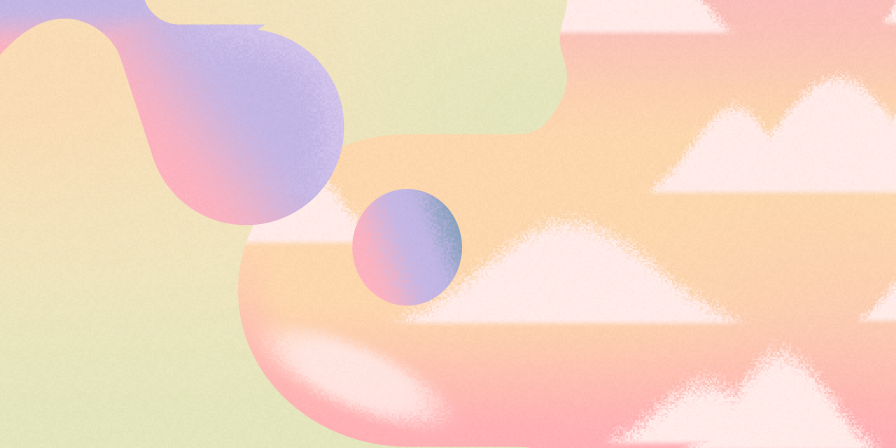
Give the GLSL for this background, as a Shadertoy shader.

```glsl
// Pastel dreamscape: a peach sky seen through a liquid window, with soft
// flat-based clouds, a drooping lavender drop and a small grainy ball.
// Shapes are distance functions; cloud tops are bell curves with sine-hash grain.

const float CANVAS_HEIGHT = 384.0; // design units per canvas height, y runs down

const vec3 CREAM = vec3(0.94, 0.90, 0.75);
const vec3 SAGE = vec3(0.895, 0.90, 0.74);
const vec3 APRICOT = vec3(0.98, 0.86, 0.71);
const vec3 PEACH = vec3(0.99, 0.845, 0.68);
const vec3 ROSE = vec3(0.98, 0.75, 0.73);
const vec3 CORAL = vec3(1.00, 0.69, 0.71);
const vec3 CLOUD = vec3(1.00, 0.92, 0.91);
const vec3 PINK = vec3(0.99, 0.70, 0.75);
const vec3 LAVENDER = vec3(0.765, 0.715, 0.90);
const vec3 PALE_LILAC = vec3(0.84, 0.78, 0.93);
const vec3 SLATE = vec3(0.53, 0.63, 0.74);

float hash(vec2 p) {
    return fract(sin(dot(p, vec2(12.9898, 78.233))) * 43758.5453);
}

float fill(float d, float pixel) {
    return clamp(0.5 - d / pixel, 0.0, 1.0);
}

float bell(vec2 p, vec2 center, vec2 radius) {
    vec2 q = (p - center) / radius;
    return exp(-dot(q, q));
}

// Union with a circular fillet of radius r
float filletUnion(float a, float b, float r) {
    return max(r, min(a, b)) - length(max(r - vec2(a, b), 0.0));
}

float capsule(vec2 p, vec2 a, vec2 b, float r) {
    vec2 ab = b - a;
    float t = clamp(dot(p - a, ab) / dot(ab, ab), 0.0, 1.0);
    return length(p - a - ab * t) - r;
}

// Sky window: a long rounded lobe joined to an upright, gently wavy edge
float skyWindow(vec2 p) {
    float lobe = length(vec2(min(p.x - 350.0, 0.0) * 0.918, p.y - 249.0)) - 134.0;
    float side = 483.0 + 3.0 * cos(p.y * 0.095) - p.x;
    return filletUnion(lobe, side, 38.0);
}

// Drop: a disc hanging on a neck from an arched arm, notched at the top
float drop(vec2 p) {
    vec2 center = vec2(211.0, 109.0);
    float disc = length(p - center) - 84.0;
    float neck = max(capsule(p, center, vec2(149.0, -81.0), 84.0), p.x - center.x);
    float archSide = min(p.x - 55.0, 0.0);
    float arm = (p.y - 16.0 - 0.0103 * archSide * archSide) / (1.0 - 0.008 * archSide);
    float notch = capsule(p, vec2(154.0, -11.0), vec2(900.0, -11.0), 32.0);
    return min(disc, max(filletUnion(neck, arm, 34.0), -notch));
}

// Cloud hump: base is the middle of its flat underside, size its half width and height
float cloud(vec2 p, vec2 base, vec2 size, float softness, float grain) {
    float u = (p.x - base.x) / size.x;
    float top = size.y * (exp(-2.0 * u * u) - 0.135) / 0.865;
    float above = base.y - p.y;
    float body = smoothstep(-softness, softness, top - above + grain * softness);
    return body * smoothstep(-4.0, 4.0, above) * smoothstep(1.08, 0.88, abs(u));
}

float allClouds(vec2 p, float grain) {
    float c = cloud(p, vec2(530, 28), vec2(98, 120), 9.0, grain);
    c = max(c, cloud(p, vec2(790, 20), vec2(34, 50), 8.0, grain));
    c = max(c, cloud(p, vec2(630, 165), vec2(75, 72), 8.0, grain));
    c = max(c, cloud(p, vec2(718, 165), vec2(110, 98), 8.0, grain));
    c = max(c, cloud(p, vec2(790, 165), vec2(100, 75), 8.0, grain));
    c = max(c, cloud(p, vec2(240, 208), vec2(90, 85), 11.0, grain));
    c = max(c, cloud(p, vec2(488, 277), vec2(150, 86), 11.0, grain));
    c = max(c, cloud(p, vec2(785, 275), vec2(50, 42), 8.0, grain));
    c = max(c, cloud(p, vec2(670, 386), vec2(85, 82), 13.0, grain));
    c = max(c, cloud(p, vec2(605, 380), vec2(85, 50), 13.0, grain));
    // Sloping drift low on the left, fading out on every side
    vec2 drift = p - vec2(305, 323);
    drift.y -= 0.38 * drift.x;
    float edge = length(drift / vec2(78, 31)) + 0.22 * grain;
    return max(c, 0.85 * smoothstep(1.2, 0.55, edge));
}

vec3 skyColor(vec2 p, float d) {
    vec3 c = mix(PEACH, ROSE, smoothstep(130.0, -5.0, p.y));
    c = mix(c, ROSE, 0.35 * bell(p, vec2(730, 275), vec2(150, 70)));
    c = mix(c, CORAL, smoothstep(245.0, 388.0, p.y));
    return mix(c, CORAL, 0.6 * smoothstep(-40.0, 0.0, d) * smoothstep(180.0, 330.0, p.y));
}

vec3 dropColor(vec2 p, float grain) {
    float across = (p.x - 95.0) * 0.8 - (p.y - 30.0) * 0.6 + 12.0 * grain;
    float violet = max(smoothstep(-30.0, 65.0, across), smoothstep(46.0, 4.0, p.y));
    float rim = smoothstep(45.0, 88.0, length(p - vec2(211, 109)) + 14.0 * grain);
    rim *= smoothstep(30.0, 110.0, across);
    return mix(mix(PINK, LAVENDER, violet), PALE_LILAC, 0.75 * rim);
}

vec3 ballColor(vec2 q, float grain) {
    float across = dot(q, vec2(0.88, -0.36)) + 0.28 * grain;
    vec3 c = mix(PINK, LAVENDER, smoothstep(-0.8, 0.15, across));
    return mix(c, SLATE, smoothstep(0.3, 1.05, across));
}

void mainImage(out vec4 fragColor, in vec2 fragCoord) {
    float pixel = CANVAS_HEIGHT / iResolution.y;
    vec2 p = vec2(fragCoord.x, iResolution.y - fragCoord.y) * pixel;
    float grain = hash(floor(p / 1.5)) - 0.5;

    // Backdrop
    float sage = max(smoothstep(180.0, 380.0, p.y), bell(p, vec2(450, 95), vec2(170, 90)));
    vec3 color = mix(CREAM, SAGE, sage);
    color = mix(color, APRICOT, bell(p, vec2(20, 65), vec2(210, 120)));

    // Sky and clouds
    float window = skyWindow(p);
    vec3 sky = mix(skyColor(p, window), CLOUD, allClouds(p, grain));
    color = mix(color, sky, fill(window, pixel));

    // Drop and ball
    color = mix(color, dropColor(p, grain), fill(drop(p), pixel));
    vec2 ball = (p - vec2(349, 212)) / vec2(47, 50);
    color = mix(color, ballColor(ball, grain), fill((length(ball) - 1.0) * 48.0, pixel));

    fragColor = vec4(color + 0.018 * grain, 1.0);
}
```
